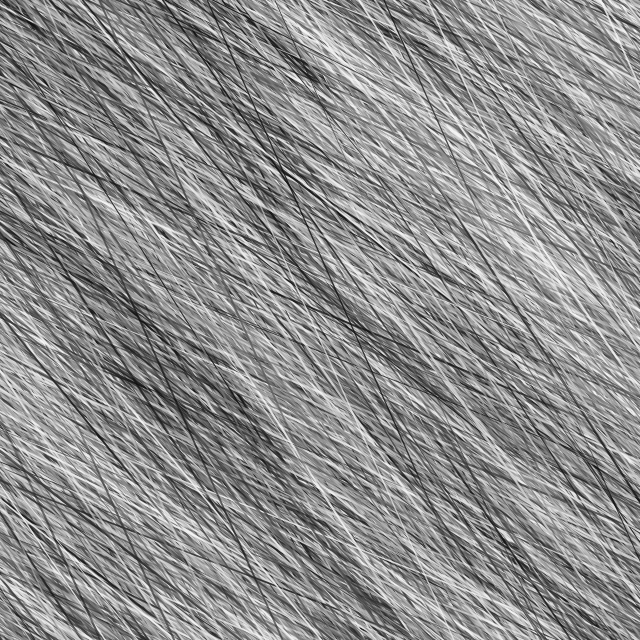
A three.js fragment shader for this texture:

```glsl
// Dense grey scratches running diagonally down to the right, like brushed metal.
varying vec2 vUv;

const float LAYERS = 72.0;
const float MEAN_ANGLE = -0.74;
const float MID_GREY = 0.56;

float hash(vec2 p) {
  vec3 q = fract(p.xyx * 0.1031);
  q += dot(q, q.yzx + 33.33);
  return fract((q.x + q.y) * q.z);
}

float valueNoise(vec2 p) {
  vec2 cell = floor(p);
  vec2 f = fract(p);
  f = f * f * (3.0 - 2.0 * f);
  float low = mix(hash(cell), hash(cell + vec2(1.0, 0.0)), f.x);
  float high = mix(hash(cell + vec2(0.0, 1.0)), hash(cell + vec2(1.0, 1.0)), f.x);
  return mix(low, high, f.y);
}

// Coordinates along and across a direction
vec2 alignTo(vec2 p, float angle) {
  vec2 dir = vec2(cos(angle), sin(angle));
  return vec2(dot(p, dir), dot(p, vec2(-dir.y, dir.x)));
}

// Broad light and dark streaks, with a darker band on the diagonal
float streakShade(vec2 p) {
  vec2 q = alignTo(p, MEAN_ANGLE);
  float streaks = valueNoise(q * vec2(2.5, 9.0) + 40.0) - 0.5;
  streaks += 0.7 * (valueNoise(q * vec2(6.0, 26.0) + 80.0) - 0.5);
  return 0.2 * streaks + 0.03 - 0.08 * exp(-14.0 * q.y * q.y);
}

// One layer of scratches: x is the tone, y the opacity
vec2 scratchLayer(vec2 p, float layer) {
  float progress = layer / LAYERS;
  float spread = hash(vec2(layer, 3.0)) + hash(vec2(layer, 11.0)) - 1.0;
  vec2 q = alignTo(p, MEAN_ANGLE + 0.5 * spread);

  // Later layers hold fewer and longer scratches
  float laneWidth = 0.009 + 0.08 * pow(progress, 9.0);
  float len = 0.22 + 1.2 * pow(progress, 4.0);
  float lane = floor(q.y / laneWidth + hash(vec2(layer, 23.0)));
  float across = fract(q.y / laneWidth + hash(vec2(layer, 23.0)));
  float run = q.x / len + 7.0 * hash(vec2(lane, layer + 31.0));
  float along = fract(run);
  vec2 seed = vec2(lane + 17.0 * layer, floor(run) + 5.0 * layer);

  // Slightly tilted line with soft edges and fading ends
  float center = 0.5 + 0.4 * (hash(seed + 1.7) - 0.5);
  center += 0.2 * (along - 0.5) * (hash(seed + 5.3) - 0.5);
  float halfWidth = mix(0.0006, 0.0017, hash(seed + 9.1));
  float dist = abs(across - center) * laneWidth;
  float line = 1.0 - smoothstep(halfWidth - 0.001, halfWidth + 0.001, dist);
  float ends = smoothstep(0.0, 0.25, along) * smoothstep(1.0, 0.75, along);
  float tone = MID_GREY + 1.05 * (hash(seed + 13.9) - 0.5);
  return vec2(tone, line * ends * mix(0.5, 0.9, hash(seed + 19.3)));
}

void main() {
  vec2 p = vUv - 0.5;
  float shade = streakShade(p);
  float grey = MID_GREY + shade;
  for (float layer = 0.0; layer < LAYERS; layer += 1.0) {
    vec2 scratch = scratchLayer(p, layer);
    grey = mix(grey, clamp(scratch.x + shade, 0.06, 0.97), scratch.y);
  }
  gl_FragColor = vec4(vec3(grey), 1.0);
}
```
